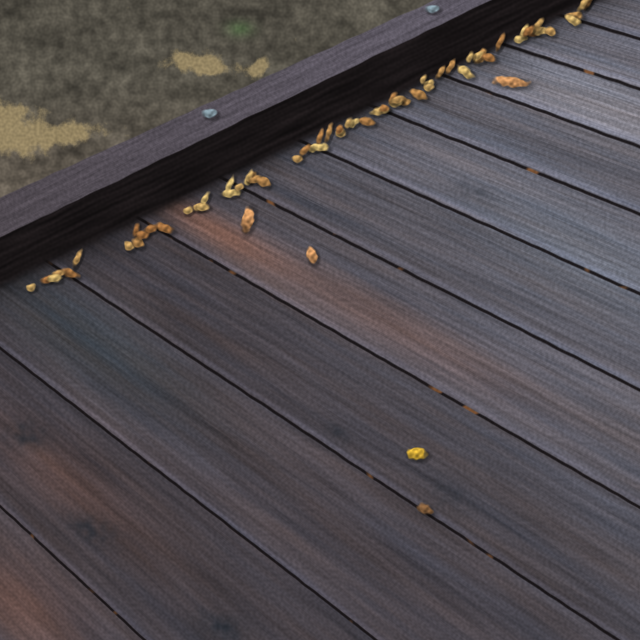
This texture is drawn by a WebGL 1 fragment shader. Its source:

```glsl
precision highp float;
// Weathered boardwalk planks, a dark kerb beam, mossy ground and fallen leaves.
uniform vec2 u_resolution;

float hash(vec2 p) {
  p = fract(p * vec2(0.1031, 0.1137));
  p += dot(p, p.yx + 33.33);
  return fract((p.x + p.y) * p.x * 7.31);
}

float corner(vec2 cell, vec2 d) {
  float a = 6.2832 * hash(cell + 17.0);
  return dot(vec2(cos(a), sin(a)), d);
}

// Gradient noise
float noise(vec2 p) {
  vec2 i = floor(p), f = p - i, e = vec2(1, 0);
  vec2 w = f * f * (3.0 - 2.0 * f);
  return mix(mix(corner(i, f), corner(i + e, f - e), w.x),
    mix(corner(i + e.yx, f - e.yx), corner(i + 1.0, f - 1.0), w.x), w.y);
}

float fbm(vec2 p) {
  float sum = 0.0, amp = 0.6;
  for (int i = 0; i < 4; i++) {
    sum += amp * noise(p);
    p = p * 2.1 + 9.7;
    amp *= 0.55;
  }
  return sum;
}

// Scaled radius in a rotated ellipse: 1 on its rim
float ellipse(vec2 d, float angle, vec2 radii) {
  float c = cos(angle), s = sin(angle);
  return length(vec2(c * d.x + s * d.y, c * d.y - s * d.x) / radii);
}

float glow(vec2 d, float angle, float rx, float ry) {
  float r = ellipse(d, angle, vec2(rx, ry));
  return exp(-r * r);
}

float cover(float d) {
  float aa = 0.8 / u_resolution.y + 0.0006;
  return 1.0 - smoothstep(-aa, aa, d);
}

void leaf(inout vec3 col, vec2 d, float angle, vec2 radii, vec3 tint) {
  col *= 0.65 + 0.35 * smoothstep(0.7, 1.3, ellipse(d - 0.003, angle, radii * 1.25));
  float r = ellipse(d, angle, radii) + 0.45 * noise(d * 110.0 + tint.xy * 90.0);
  vec3 shade = tint * (0.92 + 0.4 * noise(d * 160.0) - 20.0 * d.y);
  col = mix(col, shade, cover((r - 1.0) * min(radii.x, radii.y)));
}

vec3 planks(vec2 q) {
  // Slope from the vanishing point gives evenly counted boards
  float reach = q.x + 1.643;
  float slope = (q.y + 0.732) / reach + 0.1108;
  float board = 6.122 / slope - 4.9;
  float id = floor(board);
  float along = 3.0 * log(reach) + id * 7.3;

  // Cooler, brighter light toward the upper right
  float light = smoothstep(-0.1, 0.85, q.x - q.y + 0.25);
  vec3 col = mix(vec3(0.275, 0.255, 0.275), vec3(0.39, 0.385, 0.42), light);
  col *= 0.96 + 0.09 * hash(vec2(id, 4));
  col += 0.11 * glow(q - vec2(0.95, 0.17), 0.4, 0.2, 0.05);
  col += vec3(0.03, 0.05, 0.06) * glow(q - vec2(0.92, 0.4), 0.45, 0.2, 0.07);
  col.r -= 0.03 * glow(q - vec2(0.14, 0.53), 0.6, 0.2, 0.06);

  // Rusty stains
  float rust = glow(q - vec2(0.34, 0.36), 0.5, 0.13, 0.025)
    + 0.6 * glow(q - vec2(0.62, 0.51), 0.5, 0.22, 0.035)
    + 0.55 * glow(q - vec2(0.1, 0.75), 0.65, 0.17, 0.05)
    + 0.7 * glow(q - vec2(0.03, 0.94), 0.7, 0.13, 0.06);
  col += vec3(0.15, 0.055, 0) * rust;

  // Wood grain
  float swirl = fbm(vec2(along * 1.6, board * 3.0));
  float streak = fbm(vec2(along * 4.0, board * 17.0));
  col *= 1.0 + 0.22 * swirl + 0.28 * streak + 0.035 * sin(board * 75.0 + swirl * 16.0);
  col += vec3(0.05, 0.015, -0.015) * fbm(vec2(along * 2.0, board * 5.0 + 30.0));

  // Knots
  float knot = glow(q - vec2(0.04, 0.68), 0.2, 0.035, 0.022)
    + glow(q - vec2(0.145, 0.83), 0.4, 0.045, 0.02)
    + glow(q - vec2(0.35, 0.98), 0.3, 0.04, 0.022)
    + 0.7 * glow(q - vec2(0.527, 0.677), 0.5, 0.02, 0.013)
    + 0.5 * glow(q - vec2(0.7, 0.775), 0.5, 0.04, 0.025)
    + 0.5 * glow(q - vec2(0.74, 0.3), 0.4, 0.04, 0.015);
  col = mix(col, vec3(0.15, 0.17, 0.2), knot * (0.5 + 0.6 * noise(q * 75.0)));

  // Pale lip above each dark joint, orange crumbs inside
  float joint = (board - floor(board + 0.5)) * slope * slope * reach / 6.122;
  joint += 0.0012 * noise(q * 45.0);
  col += vec3(0.06, 0.06, 0.075) * glow(vec2(joint - 0.008, 0), 0.0, 0.005, 1.0);
  vec3 gap = mix(vec3(0.08, 0.065, 0.07), vec3(0.48, 0.31, 0.18), smoothstep(0.33, 0.5, noise(q * 32.0)));
  return mix(col, gap, 0.9 * cover(abs(joint) - 0.0025));
}

vec3 ground(vec2 q) {
  vec3 col = mix(vec3(0.32, 0.305, 0.27), vec3(0.38, 0.35, 0.31), smoothstep(0.1, 0.3, q.y));
  col *= 1.0 + 0.5 * fbm(q * vec2(13, 22)) + 0.3 * noise(q * 70.0);
  col.g += 0.08 * glow(q - vec2(0.375, 0.045), 0.0, 0.02, 0.012);
  float moss = glow(q - vec2(0.01, 0.2), 0.4, 0.06, 0.045)
    + 0.9 * glow(q - vec2(0.11, 0.21), -0.1, 0.06, 0.022)
    + 1.1 * glow(q - vec2(0.315, 0.1), 0.15, 0.06, 0.02)
    + 0.8 * glow(q - vec2(0.405, 0.105), -0.8, 0.025, 0.014);
  return mix(col, vec3(0.62, 0.55, 0.4), 0.85 * smoothstep(0.3, 0.75, moss + 0.7 * fbm(q * 38.0)));
}

void main() {
  vec2 q = gl_FragCoord.xy / u_resolution;
  q.y = 1.0 - q.y;
  vec3 edges = q.y - vec3(0.309, 0.371, 0.449) + vec3(0.455, 0.483, 0.479) * q.x;
  edges += 0.002 * noise(q * 30.0);

  // Shaded boards, beam front, beam top, ground
  vec3 col = planks(q) * (1.0 - 0.4 * exp(-max(edges.z, 0.0) * 40.0));
  vec3 front = vec3(0.095, 0.08, 0.083) * (1.0 + 0.6 * noise(vec2(q.x * 12.0, edges.y * 160.0)));
  col = mix(col, front, 1.0 - smoothstep(-0.012, 0.008, edges.z));
  vec3 top = mix(vec3(0.31, 0.285, 0.31), vec3(0.36, 0.34, 0.38), q.x * 1.6);
  top *= 1.0 + 0.3 * fbm(vec2(q.x * 9.0, edges.y * 130.0));
  col = mix(col, top, cover(edges.y));
  col = mix(col, ground(q), cover(edges.x));

  // Leaf litter in clumps along the beam foot
  for (int i = 0; i < 66; i++) {
    float clump = floor(float(i) / 6.0);
    vec2 key = vec2(clump * 3.7 + 1.0, mod(float(i), 6.0) * 5.3 + 2.0);
    float h = hash(key), k = hash(key + 41.0);
    float x = 0.048 + 0.8 * pow(clump / 10.0, 0.75) + 0.075 * h;
    float y = 0.437 - 0.479 * x + 0.022 * (1.0 - smoothstep(0.4, 0.7, x)) + 0.024 * k;
    vec3 tint = mix(vec3(0.62, 0.42, 0.24), vec3(0.82, 0.71, 0.45), hash(key + 83.0));
    leaf(col, q - vec2(x, y), k * 2.0 - 1.4, vec2(0.007 + 0.008 * h, 0.004 + 0.003 * k), tint);
  }

  // Lone leaves and beam bolts
  vec3 amber = vec3(0.8, 0.58, 0.38), steel = vec3(0.52, 0.6, 0.64);
  leaf(col, q - vec2(0.387, 0.343), 1.8, vec2(0.02, 0.009), amber);
  leaf(col, q - vec2(0.487, 0.399), 1.3, vec2(0.013, 0.008), amber);
  leaf(col, q - vec2(0.651, 0.709), 0.1, vec2(0.015, 0.009), vec3(0.82, 0.66, 0.22));
  leaf(col, q - vec2(0.798, 0.128), 0.1, vec2(0.026, 0.008), amber);
  leaf(col, q - vec2(0.664, 0.795), 0.5, vec2(0.012, 0.007), amber * 0.65);
  leaf(col, q - vec2(0.328, 0.177), 0.0, vec2(0.011, 0.007), steel);
  leaf(col, q - vec2(0.676, 0.014), 0.0, vec2(0.01, 0.006), steel);

  // Fine grit
  gl_FragColor = vec4(col * (1.0 + 0.16 * noise(q * 210.0)), 1);
}
```
